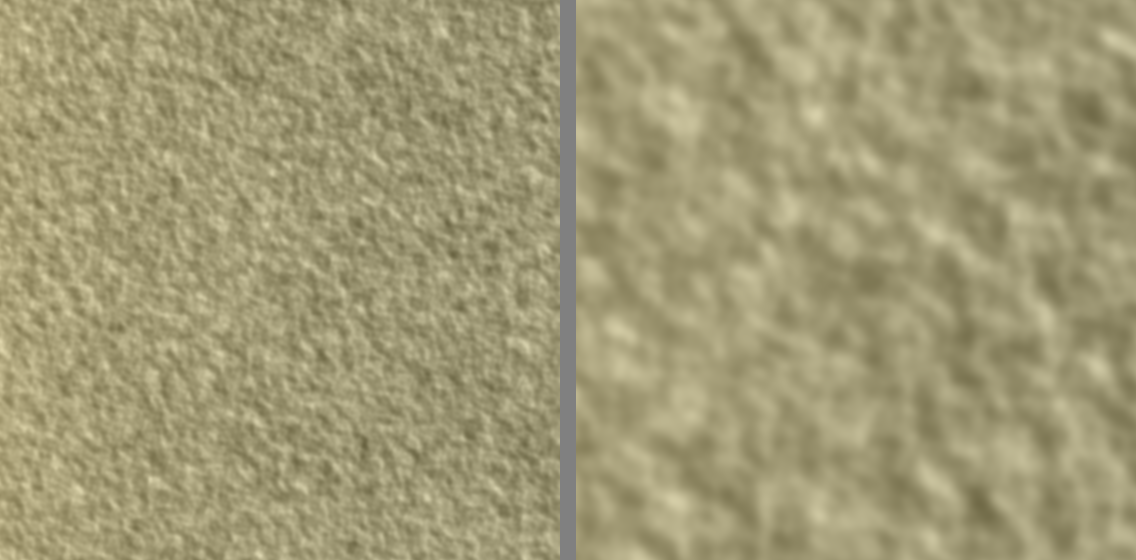
Left: the whole. Right: its middle third, enlarged.
This texture is drawn by a Shadertoy shader. Its source:

```glsl
// Rough olive-beige plaster under raking light from the lower left.
// Small rounded grains and the slope of a gradient-noise height toward the light
// give the shading, over a broad warm-to-cool drift and soft mottling.

const vec3 PLASTER = vec3(0.636, 0.607, 0.460);
const vec3 WARM_TINT = vec3(0.034, 0.026, 0.012);
const vec3 MOTTLE_TINT = vec3(0.050, 0.049, 0.046);
const vec2 TO_LIGHT = vec2(-0.80, -0.60);
const vec2 GRAIN_DIR = vec2(0.66, -0.75);   // long axis of the lumps
const float GRAIN_STRETCH = 0.86;           // below 1 lengthens the lumps
const float RELIEF_SCALE = 25.0;            // coarsest lumps per canvas
const float BLOB_SCALE = 36.0;              // rounded grains per canvas
const float OCTAVE_STEP = 1.8;
const float LIGHT_REACH = 0.0040;           // softness of the relief
const float RELIEF_CONTRAST = 0.074;
const float BLOB_CONTRAST = 0.125;
const float HIGHLIGHT_BIAS = 0.10;

vec2 hashDirection(vec2 cell) {
    vec3 q = fract(cell.xyx * vec3(0.1031, 0.1030, 0.0973));
    q += dot(q, q.yzx + 33.33);
    float angle = 6.28318 * fract((q.x + q.y) * q.z);
    return vec2(cos(angle), sin(angle));
}

float gradientNoise(vec2 p) {
    vec2 cell = floor(p);
    vec2 f = p - cell;
    vec2 u = f * f * f * (f * (f * 6.0 - 15.0) + 10.0);
    vec2 e = vec2(1.0, 0.0);
    float a = dot(hashDirection(cell), f);
    float b = dot(hashDirection(cell + e.xy), f - e.xy);
    float c = dot(hashDirection(cell + e.yx), f - e.yx);
    float d = dot(hashDirection(cell + e.xx), f - e.xx);
    return mix(mix(a, b, u.x), mix(c, d, u.x), u.y);
}

// Each octave is divided by its frequency, so the weights set slopes.
float plasterHeight(vec2 p) {
    vec4 slopeWeights = vec4(0.42, 0.68, 0.62, 0.26);
    float frequency = RELIEF_SCALE;
    float height = 0.0;
    for (int i = 0; i < 4; i++) {
        vec2 offset = vec2(17.3, 41.7) * float(i + 1);
        height += slopeWeights[i] * gradientNoise(p * frequency + offset) / frequency;
        frequency *= OCTAVE_STEP;
        p = mat2(0.80, 0.60, -0.60, 0.80) * p;
    }
    return height;
}

// Pale rounded grains with darker pits between them.
float blobs(vec2 p) {
    mat2 turn = mat2(0.80, -0.60, 0.60, 0.80);
    float coarse = gradientNoise(turn * p * BLOB_SCALE + 63.1);
    float fine = gradientNoise(p * BLOB_SCALE * 1.9 + 27.4);
    return coarse + 0.65 * fine;
}

// Stretches the grain along its axis.
vec2 grainSpace(vec2 p) {
    vec2 across = vec2(-GRAIN_DIR.y, GRAIN_DIR.x);
    return vec2(dot(p, GRAIN_DIR) * GRAIN_STRETCH, dot(p, across));
}

void mainImage(out vec4 fragColor, in vec2 fragCoord) {
    vec2 p = fragCoord / iResolution.y;
    float across = fragCoord.x / iResolution.x;

    // Relief lit from one side
    vec2 reach = LIGHT_REACH * TO_LIGHT;
    float behind = plasterHeight(grainSpace(p - reach));
    float ahead = plasterHeight(grainSpace(p + reach));
    float slope = (behind - ahead) / (2.0 * LIGHT_REACH);
    float relief = slope + HIGHLIGHT_BIAS * (slope * slope - 0.25);
    float tone = RELIEF_CONTRAST * relief + BLOB_CONTRAST * blobs(grainSpace(p));

    // Broad light and colour drift
    float warmth = mix(1.0, -0.8, smoothstep(-0.3, 0.9, across));
    warmth += 0.45 * exp(-across * 12.0);
    float mottle = gradientNoise(p * 5.0 + 9.4) + 0.9 * gradientNoise(p * 13.0 + 3.1);

    vec3 color = PLASTER + WARM_TINT * warmth + MOTTLE_TINT * mottle;
    color += tone * vec3(1.0, 1.0, 0.98);
    fragColor = vec4(clamp(color, 0.0, 1.0), 1.0);
}
```
